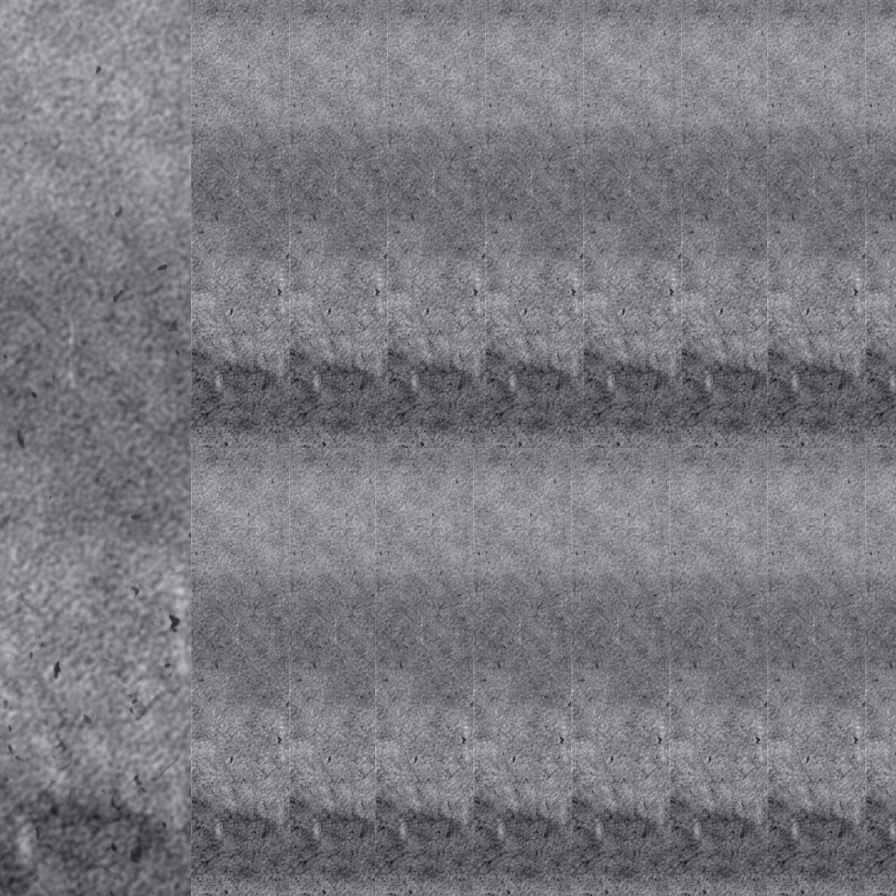
Reproduce this texture procedurally as a three.js fragment shader.

```glsl
varying vec2 vUv;

// Layout, in canvas units
const float PANEL_WIDTH = 0.2130;
const float TILE_WIDTH = 0.109375;
const float ROWS = 2.0;
const float CROP = 0.0130;
const float UPPER_CUT = 0.6432;
const float LOWER_CUT = 0.2057;
const float PANEL_ZOOM = 2.45;
const vec2 PANEL_OFFSET = vec2(0.039, 0.085);

// Surface, in tile heights
const vec3 TINT = vec3(0.0, -0.004, 0.020);
const vec3 PIT_COLOR = vec3(0.14, 0.13, 0.16);
const float GRAIN = 0.19;
const float FINE_GRAIN = 0.17;
const float MOTTLE = 0.19;
const float BLOTCH = 0.15;
const float SPECKLE = 0.16;
const float CRACK = 0.11;
const float PIT_CELL = 0.034;
const float PIT_RADIUS = 0.0090;
const float SPECK_CELL = 0.019;
const float SPECK_RADIUS = 0.0048;
const float SEAM_WIDTH = 0.0038;
const float SEAM_GLOW = 0.07;

vec2 hash2(vec2 p) {
  p = vec2(dot(p, vec2(127.1, 311.7)), dot(p, vec2(269.5, 183.3)));
  return fract(sin(p) * 43758.55);
}

float gradientNoise(vec2 p) {
  vec2 i = floor(p);
  vec2 f = p - i;
  vec2 u = f * f * f * (f * (f * 6.0 - 15.0) + 10.0);
  float a = dot(hash2(i) * 2.0 - 1.0, f);
  float b = dot(hash2(i + vec2(1, 0)) * 2.0 - 1.0, f - vec2(1, 0));
  float c = dot(hash2(i + vec2(0, 1)) * 2.0 - 1.0, f - vec2(0, 1));
  float d = dot(hash2(i + vec2(1, 1)) * 2.0 - 1.0, f - vec2(1, 1));
  return mix(mix(a, b, u.x), mix(c, d, u.x), u.y);
}

float fbm(vec2 p) {
  float sum = 0.0;
  float weight = 0.6;
  for (int i = 0; i < 4; i++) {
    sum += weight * gradientNoise(p);
    p = p * 2.03 + 17.3;
    weight *= 0.55;
  }
  return sum;
}

// Tile position: x from its left edge, y from 0 at the top to 1 at the bottom
vec2 tilePosition(vec2 uv) {
  float down = 1.0 - uv.y;
  if (uv.x < PANEL_WIDTH) return vec2(uv.x, down) * ROWS / PANEL_ZOOM + PANEL_OFFSET;
  float x = uv.x - PANEL_WIDTH;
  x += CROP * step(uv.y > 0.5 ? UPPER_CUT : LOWER_CUT, x);
  return vec2(mod(x, TILE_WIDTH) * ROWS, fract(down * ROWS));
}

// Broad light and dark weathering bands with ragged borders
float bandTone(vec2 p) {
  float y = p.y - 0.28 * (p.x - 0.11) + 0.13 * fbm(p * 15.0 + 4.0);
  float tone = 0.50 + 0.08 * smoothstep(0.02, 0.10, p.y);
  tone -= 0.03 * smoothstep(0.14, 0.24, y);
  tone -= 0.11 * smoothstep(0.27, 0.35, y);
  tone += 0.10 * smoothstep(0.48, 0.62, y);
  tone -= 0.18 * smoothstep(0.74, 0.87, y);
  return tone + 0.10 * smoothstep(0.91, 0.98, p.y);
}

// Ragged pits scattered one per cell
float pits(vec2 p, float size, float maxRadius, float density) {
  vec2 warped = p + maxRadius * 1.1 * vec2(gradientNoise(p * 110.0), gradientNoise(p * 110.0 + 31.0));
  vec2 cell = floor(warped / size);
  float mask = 0.0;
  for (int j = -1; j <= 1; j++) {
    for (int i = -1; i <= 1; i++) {
      vec2 id = cell + vec2(i, j);
      vec2 chance = hash2(id + 53.0);
      vec2 delta = warped - (id + 0.15 + 0.7 * hash2(id + 9.0)) * size;
      delta.x *= 0.8 + 0.9 * chance.y;
      float radius = maxRadius * (0.35 + 0.65 * chance.y);
      float pit = 1.0 - smoothstep(0.3 * radius, radius, length(delta));
      mask = max(mask, pit * step(chance.x, density) * (0.4 + 0.5 * chance.y));
    }
  }
  return mask;
}

// Pale vertical scrape with worn borders
float scrape(vec2 p, vec2 center, vec2 size) {
  vec2 d = abs(p - center + 0.006 * vec2(gradientNoise(p * 70.0), 0.0)) / size;
  float wear = clamp(0.8 + gradientNoise(p * 60.0 + 5.0), 0.0, 1.0);
  return wear * (1.0 - smoothstep(0.2, 1.0, d.x)) * (1.0 - smoothstep(0.3, 1.0, d.y));
}

void main() {
  vec2 p = tilePosition(vUv);
  float lower = smoothstep(0.52, 0.66, p.y);
  float tone = bandTone(p) + BLOTCH * fbm(p * 11.0 + 21.0) - 0.006;

  // Mottling, dark speckles and slanted grain
  tone += MOTTLE * (0.75 + 0.7 * lower) * fbm(p * 32.0 + 8.0);
  float speckle = smoothstep(0.16, 0.42, fbm(p * vec2(75.0, 60.0) + 40.0));
  tone -= SPECKLE * (0.4 + 0.6 * lower) * speckle;
  vec2 slanted = vec2((p.x - p.y) * 75.0, (p.x + p.y) * 120.0);
  tone += GRAIN * (0.8 + 0.3 * lower) * gradientNoise(slanted);
  tone += FINE_GRAIN * gradientNoise(p * 180.0 + 3.0);

  // Short broken cracks
  float ridge = 1.0 - smoothstep(0.0, 0.09, abs(gradientNoise(p * 42.0 + 13.0)));
  tone -= CRACK * (0.35 + 0.65 * lower) * ridge * smoothstep(0.05, 0.30, gradientNoise(p * 26.0 + 61.0));

  // Scrapes
  tone += 0.14 * scrape(p, vec2(0.104, 0.415), vec2(0.004, 0.050));
  tone += 0.18 * scrape(p, vec2(0.060, 0.850), vec2(0.009, 0.035));
  tone += 0.10 * scrape(p, vec2(0.204, 0.670), vec2(0.007, 0.070));

  // Pale tile seams
  float seam = 1.0 - smoothstep(0.3 * SEAM_WIDTH, SEAM_WIDTH, p.x);
  tone += SEAM_GLOW * seam * (0.9 + gradientNoise(vec2(2.5, p.y * 14.0)));

  // Large pits and clustered specks
  float pitMask = pits(p, PIT_CELL, PIT_RADIUS, 0.10 + 0.22 * lower);
  float cluster = smoothstep(-0.05, 0.30, gradientNoise(p * 13.0 + 77.0));
  float speckMask = pits(p + 3.0, SPECK_CELL, SPECK_RADIUS, (0.22 + 0.25 * lower) * cluster);
  vec3 color = mix(vec3(tone) + TINT, PIT_COLOR, max(pitMask, 0.8 * speckMask));
  gl_FragColor = vec4(clamp(color, 0.0, 1.0), 1.0);
}
```
